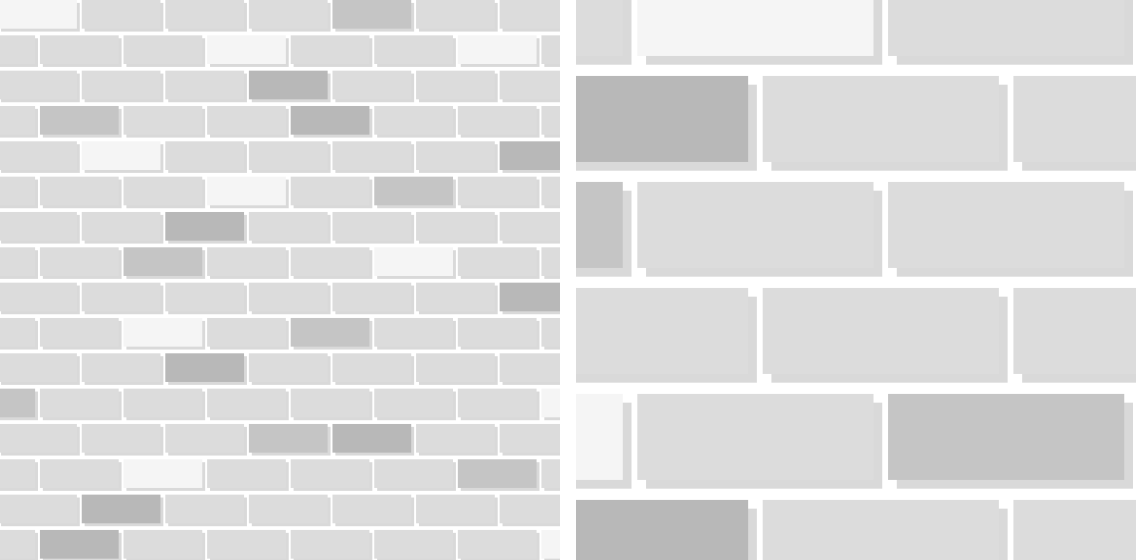
Left, the full canvas; right, a detail of the centre.
Write a Shadertoy shader that draws this pattern.

```glsl
// Flat brick wall in running bond: pale grey bricks on white mortar, each with a
// hard drop shadow to the lower right. Bricks are antialiased boxes in a repeated
// cell; each short run of bricks in a course may hold one light, mid or dark brick.

// Lengths are fractions of the canvas height.
const vec2 PITCH = vec2(0.14925, 0.06309);      // brick spacing: 6.7 across, 15.85 down
const vec2 FACE = vec2(0.1406, 0.0512);         // size of a brick face
const vec2 SHADOW_SHIFT = vec2(0.0052);         // right and down
const float WALL_LEFT = -0.0033;                // left edge of the first brick
const float RUN_LENGTH = 4.0;                   // bricks that share one accent

const vec3 MORTAR = vec3(1.0);
const vec3 SHADOW = vec3(0.851);
const vec3 PLAIN = vec3(0.863);
const vec3 LIGHT = vec3(0.961);
const vec3 MID = vec3(0.773);
const vec3 DARK = vec3(0.722);

// Cumulative shares of the accent tones; the rest stays plain.
const float LIGHT_SHARE = 0.40;
const float DARK_SHARE = 0.70;
const float MID_SHARE = 0.90;

float hash(vec2 p) {
    vec3 q = fract(vec3(p.xyx) * 0.1031);
    q += dot(q, q.yzx + 33.33);
    return fract((q.x + q.y) * q.z);
}

// Pixel coverage of a box with its upper left corner at the origin.
float boxCoverage(vec2 p, vec2 size, float pixel) {
    vec2 inside = 0.5 * size - abs(p - 0.5 * size);
    vec2 cover = clamp(inside / pixel + 0.5, 0.0, 1.0);
    return cover.x * cover.y;
}

// One hashed brick per run takes an accent; tones follow a golden ratio sequence.
vec3 brickColor(vec2 cell) {
    float run = floor(cell.x / RUN_LENGTH);
    vec2 key = vec2(run, cell.y) + 17.0;
    float accentColumn = floor(hash(key) * RUN_LENGTH);
    if (cell.x - run * RUN_LENGTH != accentColumn) return PLAIN;

    float jitter = 0.25 * hash(key + 41.0);
    float tone = fract(0.618 * (2.0 * cell.y + run) + jitter);
    if (tone < LIGHT_SHARE) return LIGHT;
    if (tone < DARK_SHARE) return DARK;
    return tone < MID_SHARE ? MID : PLAIN;
}

void mainImage(out vec4 fragColor, in vec2 fragCoord) {
    float pixel = 1.0 / iResolution.y;
    vec2 pos = fragCoord * pixel;
    pos = vec2(pos.x - WALL_LEFT, 1.0 - pos.y);   // y runs down the courses

    // Cells split in the middle of the mortar, odd courses shift by half a brick.
    vec2 margin = 0.5 * (PITCH - FACE - SHADOW_SHIFT);
    float course = floor((pos.y + margin.y) / PITCH.y);
    pos.x += 0.5 * PITCH.x * mod(course, 2.0);
    vec2 cell = vec2(floor((pos.x + margin.x) / PITCH.x), course);
    vec2 local = pos - cell * PITCH;

    // Mortar, then shadow, then face.
    vec3 color = mix(MORTAR, SHADOW, boxCoverage(local - SHADOW_SHIFT, FACE, pixel));
    color = mix(color, brickColor(cell), boxCoverage(local, FACE, pixel));
    fragColor = vec4(color, 1.0);
}
```
